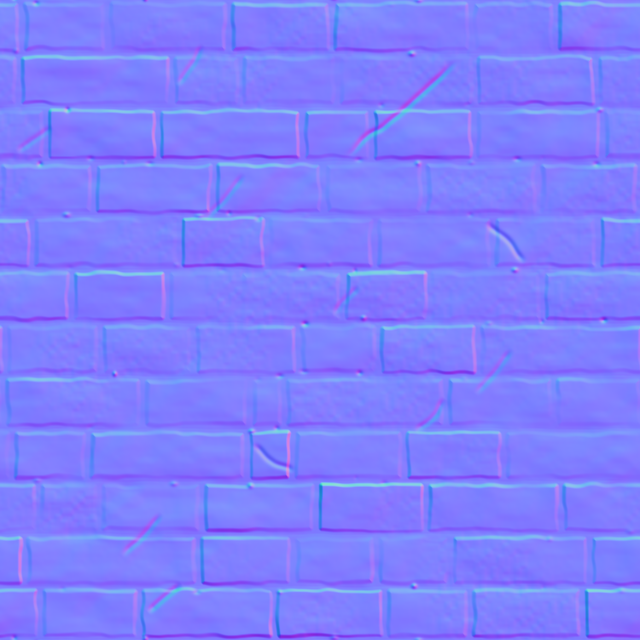
Reproduce this texture map procedurally as a Shadertoy shader.

```glsl
float hash(vec2 p) {
    vec3 q = fract(p.xyx * 0.1031);
    q += dot(q, q.yzx + 33.33);
    return fract((q.x + q.y) * q.z);
}

// Value noise that repeats after a whole number of cells
float noise(vec2 p, vec2 period) {
    vec2 i = floor(p), f = p - i;
    f = f * f * f * (f * (f * 6.0 - 15.0) + 10.0);
    vec2 a = mod(i, period), b = mod(i + 1.0, period);
    return mix(mix(hash(a), hash(vec2(b.x, a.y)), f.x),
               mix(hash(vec2(a.x, b.y)), hash(b), f.x), f.y);
}

float tiledNoise(vec2 p, vec2 cells) {
    return noise(p * cells, cells) - 0.5;
}

// Horizontal position of a vertical joint, six to a row
float jointX(float index, float row) {
    float jitter = hash(vec2(mod(index, 6.0) + 7.0, row + 31.0)) - 0.5;
    return (index + 0.74 * jitter + hash(vec2(row, 5.0))) / 6.0;
}

float brickHeight(vec2 p) {
    // Uneven, hand-laid courses and edges
    float sag = sin(3.14159 * p.y);
    p.y += 0.0045 * sag * sag;
    p += 0.003 * vec2(tiledNoise(p, vec2(30.0)), tiledNoise(p + 0.37, vec2(30.0, 36.0)));
    float line = floor(p.y * 12.0), row = mod(line, 12.0);
    float left = -9.0, right = 9.0, id = 0.0;
    for (float i = -2.0; i < 8.0; i++) {
        float x = jointX(i, row);
        if (x <= p.x) { left = x; id = mod(i, 6.0); }
        else right = min(right, x);
    }
    vec2 center = vec2(0.5 * (left + right), (line + 0.5) / 12.0);
    vec2 halfSize = vec2(0.5 * (right - left), 1.0 / 24.0) - 0.0008;
    vec2 local = p - center;
    vec2 q = abs(local) - halfSize + 0.008;
    float d = length(max(q, 0.0)) + min(max(q.x, q.y), 0.0) - 0.008;
    // Crumbled outline
    d += 0.004 * (0.5 + tiledNoise(p + 0.71, vec2(44.0)));

    // Few bricks stand out sharply; the others have soft, broken edges
    vec2 key = vec2(id + 11.0, row + 3.0), unit = local / halfSize;
    float strength = pow(hash(key), 2.5);
    float proud = mix(0.0008, 0.0031, strength);
    vec2 lean = vec2(hash(key + 40.0) - 0.65, hash(key + 80.0) - 0.4);
    float wear = 1.0 + mix(1.7, 0.5, strength) * tiledNoise(p + 0.11, vec2(17.0));
    float face = 1.0 - smoothstep(-mix(0.009, 0.006, strength), 0.0, d);
    return proud * wear * (1.0 + 0.9 * dot(lean, unit)) * face
         + 0.0011 * (1.0 - unit.y * unit.y);
}

// Crumbs and pits scattered along the bed joints
float chips(vec2 p) {
    vec2 cell = vec2(floor(p.x * 24.0), round(p.y * 12.0));
    vec2 key = mod(cell, vec2(24.0, 12.0));
    if (hash(key + 17.0) > 0.26) return 0.0;
    vec2 center = vec2((cell.x + mix(0.3, 0.7, hash(key + 50.0))) / 24.0,
                       cell.y / 12.0 - 0.003 + 0.014 * (hash(key + 70.0) - 0.5));
    vec2 d = (p - center) / vec2(mix(0.003, 0.006, hash(key + 90.0)), 0.0035);
    return mix(-0.0028, 0.0028, hash(key + 110.0)) * exp(-dot(d, d));
}

// Slanted grooves, one of them long
float cracks(vec2 p) {
    float sum = 0.0;
    for (float i = 0.0; i < 11.0; i++) {
        bool isLong = i < 0.5;
        vec2 center = isLong ? vec2(0.627, 0.831)
                             : vec2(hash(vec2(i, 3.0)), (i - 0.5 + 0.6 * hash(vec2(i, 9.0))) / 11.0);
        float angle = isLong ? 0.73 : mix(0.5, 0.95, hash(vec2(i, 21.0)));
        if (mod(i, 4.0) > 2.5) angle = -angle;
        float reach = isLong ? 0.118 : mix(0.03, 0.05, hash(vec2(i, 27.0)));
        vec2 d = p - center;
        d -= round(d);
        vec2 along = vec2(cos(angle), sin(angle));
        float u = dot(d, along), v = dot(d, vec2(-along.y, along.x));
        v += 0.009 * (noise(vec2(u * 28.0 + 20.0, i), vec2(64.0)) - 0.5);
        float fade = 1.0 - smoothstep(0.6 * reach, reach, abs(u));
        float depth = isLong ? 0.0034 : mix(0.0014, 0.003, hash(vec2(i, 33.0)));
        sum -= depth * fade * exp(-v * v / 0.000022);
    }
    return sum;
}

float wallHeight(vec2 p) {
    float h = brickHeight(p) + chips(p) + cracks(p);
    // Broad swells, some slanted, then finer grain in worn patches
    h += 0.0027 * tiledNoise(p, vec2(9.0, 22.0));
    h += 0.0016 * tiledNoise(vec2(p.x, p.y - p.x), vec2(7.0, 19.0));
    h += 0.0009 * tiledNoise(p + 0.21, vec2(34.0, 56.0));
    float worn = smoothstep(0.0, 0.35, tiledNoise(p + 0.63, vec2(8.0, 12.0)));
    return h + (0.0001 + 0.0004 * worn) * tiledNoise(p, vec2(110.0));
}

void mainImage(out vec4 fragColor, in vec2 fragCoord) {
    vec2 p = fragCoord / iResolution.xy;
    vec2 e = vec2(0.0015, 0.0);
    // Surface slope packed as a tangent-space normal
    vec2 slope = vec2(wallHeight(p + e.xy) - wallHeight(p - e.xy),
                      wallHeight(p + e.yx) - wallHeight(p - e.yx)) / (2.0 * e.x);
    vec3 normal = normalize(vec3(-slope, 1.0));
    fragColor = vec4(0.5 + 0.5 * normal, 1.0);
}
```
